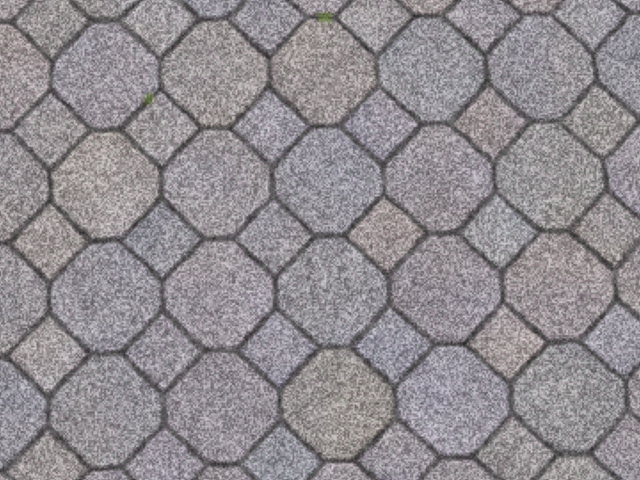
Write a Shadertoy shader that draws this texture.

```glsl
// Worn grey paving of octagons and small diamond blocks, seen slightly in perspective.

// Layout, in units of canvas height (y measured downward)
const vec2  FIRST_CENTRE = vec2(0.2205, 0.1563); // centre of one octagon
const vec2  PITCH        = vec2(0.2234, 0.2278); // spacing of octagons
const float PITCH_GROWTH = 0.0213;               // widening toward the bottom
const float ROW_SQUEEZE  = 0.0076;               // row spacing change
const vec2  ROW_TILT     = vec2(0.0125, 0.0196); // tilt at top, extra at bottom

// Block shape, in units of one pitch
const float DIAMOND_REACH = 0.37;  // half diagonal of the diamonds
const float JOINT_HALF    = 0.020;
const float BEVEL         = 0.030;
const float WOBBLE        = 0.016;
const float CORNER_ROUND  = 0.025;

// Surface
const vec3  STONE        = vec3(0.602, 0.587, 0.602);
const vec3  JOINT        = vec3(0.285, 0.275, 0.280);
const vec3  WARM_TINT    = vec3(0.014, 0.004, -0.018);
const vec3  PINK_TINT    = vec3(0.005, -0.005, 0.004);
const vec3  MOSS         = vec3(0.36, 0.44, 0.20);
const vec2  MOSS_A       = vec2(0.309, 0.205);
const vec2  MOSS_B       = vec2(0.677, 0.038);
const float MOSS_RADIUS  = 0.022;
const float TILE_VARIATION = 0.045;
const float FINE_GRAIN   = 0.29;
const float COARSE_GRAIN = 0.16;
const float MOTTLE       = 0.08;

float hash(vec2 p) {
    vec3 q = fract(vec3(p.xyx) * 0.1031);
    q += dot(q, q.yzx + 33.33);
    return fract((q.x + q.y) * q.z);
}

float noise(vec2 p) {
    vec2 i = floor(p), f = fract(p);
    f = f * f * (3.0 - 2.0 * f);
    return mix(mix(hash(i), hash(i + vec2(1, 0)), f.x),
               mix(hash(i + vec2(0, 1)), hash(i + vec2(1, 1)), f.x), f.y);
}

float smoothMin(float a, float b, float k) {
    float h = max(k - abs(a - b), 0.0) / k;
    return min(a, b) - 0.25 * k * h * h;
}

// Canvas position to lattice coordinates; octagons sit on the integers
vec2 toLattice(vec2 p) {
    float dx = p.x - FIRST_CENTRE.x;
    float row = p.y + dx * (ROW_TILT.x + ROW_TILT.y * p.y);
    float t = (row - FIRST_CENTRE.y) / PITCH.y;
    return vec2(dx / (PITCH.x + PITCH_GROWTH * p.y), t - ROW_SQUEEZE * t * t);
}

// Distance inward from the block outline; also gives block id and offset from its centre
float blockDistance(vec2 uv, out vec2 id, out vec2 local) {
    vec2 cell = floor(uv + 0.5);
    vec2 a = abs(uv - cell);
    float slant = (1.0 - DIAMOND_REACH - a.x - a.y) * 0.7071;
    id = slant > 0.0 ? cell : floor(uv) + 0.5;
    local = uv - id;
    if (slant > 0.0) return smoothMin(0.5 - max(a.x, a.y), slant, CORNER_ROUND);
    vec2 b = abs(local);
    float side = (DIAMOND_REACH - b.x - b.y) * 0.7071;
    float tip = DIAMOND_REACH - max(b.x, b.y);
    return smoothMin(side, tip, CORNER_ROUND);
}

void mainImage(out vec4 fragColor, in vec2 fragCoord) {
    vec2 p = fragCoord / iResolution.y;
    p.y = 1.0 - p.y;

    // Uneven block edges
    vec2 uv = toLattice(p);
    uv += WOBBLE * (vec2(noise(p * 38.0), noise(p * 38.0 + 71.0)) - 0.5);
    vec2 id, local;
    float d = blockDistance(uv, id, local);

    // Each block has its own shade and tint
    vec2 seed = id * 2.0 + 50.0;
    vec3 col = STONE + TILE_VARIATION * (hash(seed) - 0.5);
    col += WARM_TINT * (hash(seed + 17.3) * 2.0 - 1.0);
    col += PINK_TINT * (hash(seed + 41.7) * 2.0 - 0.6);

    // Stains inside the blocks
    float stain = noise(p * 16.0 + seed) * 0.6 + noise(p * 45.0) * 0.4;
    col += MOTTLE * (stain - 0.5);
    col += WARM_TINT * (noise(p * 11.0 + 9.0) - 0.5);

    // Bevel: pale on the upper rim, dark on the lower rim
    float rim = 1.0 - smoothstep(JOINT_HALF, JOINT_HALF + BEVEL, d);
    float facing = -normalize(local + 0.0001).y;
    col += rim * (0.07 * facing - 0.06);

    // Dark joints of changing width and depth
    float pixel = 1.0 / (iResolution.y * PITCH.y);
    float width = JOINT_HALF * (0.75 + 0.6 * noise(p * 24.0 + 5.0));
    float soft = max(pixel, 0.019);
    float joint = 1.0 - smoothstep(width - soft, width + soft, d);
    vec3 jointCol = JOINT + 0.14 * (noise(p * 60.0) - 0.4);
    col = mix(col, jointCol, joint * (0.75 + 0.25 * noise(p * 30.0)));

    // Moss tufts caught in the joints
    float tuft = min(length(p - MOSS_A), length(p - MOSS_B)) / MOSS_RADIUS;
    float moss = 1.0 - smoothstep(0.3, 1.0, tuft + 0.6 * (noise(p * 140.0) - 0.5));
    col = mix(col, MOSS, moss * (1.0 - smoothstep(0.02, 0.08, d)) * 0.7);

    // Sandy grain, with a slight colour shift
    float fine = noise(p * 270.0) - 0.5;
    float coarse = noise(p * 150.0 + 23.0) - 0.5;
    col += (FINE_GRAIN * fine + COARSE_GRAIN * coarse) * mix(1.0, 0.5, joint);
    col += 0.025 * (noise(p * 200.0 + 87.0) - 0.5) * vec3(1.0, -0.6, 0.8);

    fragColor = vec4(clamp(col, 0.0, 1.0), 1.0);
}
```
